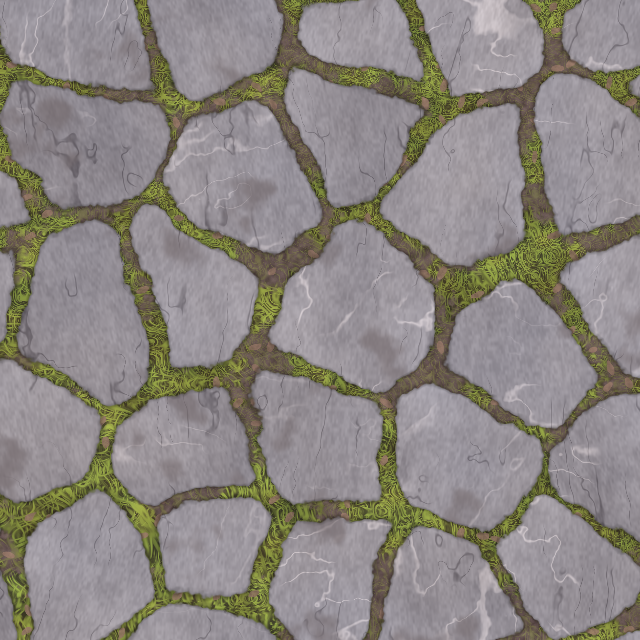
Give the GLSL for this texture, as a three.js fragment shader.

```glsl
// Flagstone paving: rounded, warped Voronoi slabs of grey stone with mossy joints.
// Slabs carry grain, hairline cracks and pale veins; joints mix grass blades,
// bare soil and fallen leaves, all from sine-free hashes and value noise.
varying vec2 vUv;

float hash(vec2 p) {
  vec3 q = fract(vec3(p.xyx) * 0.1031);
  q += dot(q, q.yzx + 33.33);
  return fract((q.x + q.y) * q.z);
}

vec2 hash2(vec2 p) {
  return vec2(hash(p + 17.0), hash(p + 71.0));
}

float noise(vec2 p) {
  vec2 i = floor(p), f = fract(p);
  f = f * f * (3.0 - 2.0 * f);
  return mix(mix(hash(i), hash(i + vec2(1, 0)), f.x),
             mix(hash(i + vec2(0, 1)), hash(i + vec2(1, 1)), f.x), f.y);
}

float fbm(vec2 p) {
  float sum = 0.0, amp = 0.53;
  for (int i = 0; i < 4; i++) {
    sum += amp * noise(p);
    p = mat2(1.6, 1.2, -1.2, 1.6) * p + 13.7;
    amp *= 0.5;
  }
  return sum;
}

vec2 rotate(vec2 p, float a) {
  return vec2(cos(a) * p.x - sin(a) * p.y, sin(a) * p.x + cos(a) * p.y);
}

float smoothMin(float a, float b, float k) {
  float h = max(k - abs(a - b), 0.0) / k;
  return min(a, b) - 0.25 * k * h * h;
}

// Thin line along the middle contour of a noise field
float ridge(vec2 p, float width) {
  return 1.0 - smoothstep(0.0, width, abs(noise(p) - 0.5));
}

vec2 slabCentre(vec2 cell) {
  return cell + 0.5 + 0.8 * (hash2(cell) - 0.5);
}

// Returns the rounded distance to the slab border and the slab's cell
vec3 slabs(vec2 p) {
  vec2 base = floor(p), home = base, toHome = vec2(0.0);
  float nearest = 9.0;
  for (int y = -1; y <= 1; y++) for (int x = -1; x <= 1; x++) {
    vec2 cell = base + vec2(x, y), r = slabCentre(cell) - p;
    if (dot(r, r) < nearest) { nearest = dot(r, r); home = cell; toHome = r; }
  }
  float border = 2.0;
  for (int y = -2; y <= 2; y++) for (int x = -2; x <= 2; x++) {
    if (x == 0 && y == 0) continue;
    vec2 r = slabCentre(home + vec2(x, y)) - p;
    border = smoothMin(border, dot(0.5 * (toHome + r), normalize(r - toHome)), 0.11);
  }
  return vec3(border, home);
}

vec3 stoneColor(vec2 uv, vec2 cell, float inset) {
  float seed = hash(cell + 5.0);
  vec2 q = rotate(uv, (seed - 0.5) * 0.5) + cell * 0.37;
  float tone = 0.52 + 0.3 * (seed - 0.5);
  tone += 1.0 * (fbm(q * vec2(11.0, 8.0)) - 0.5);
  tone += 0.5 * (fbm(q * vec2(95.0, 45.0)) - 0.5);
  tone += 0.45 * (noise(q * vec2(330.0, 150.0)) - 0.5);
  vec3 col = mix(vec3(0.525, 0.505, 0.535), vec3(0.675, 0.655, 0.685), tone);
  col += vec3(0.02, 0.006, -0.015) * (fbm(uv * 7.0 + 40.0) - 0.4);

  // Hairline cracks run roughly upright
  float cracks = ridge(q * vec2(48.0, 5.0) + 2.5 * fbm(q * 14.0), 0.035);
  col -= 0.13 * cracks * smoothstep(0.45, 0.65, noise(q * 17.0 + 9.0));

  // Pale veins cross some slabs in their own direction
  vec2 v = rotate(q, hash(cell + 9.0) * 3.1) * vec2(7.0, 34.0);
  float veins = ridge(v + 1.8 * fbm(q * 18.0), 0.055) * smoothstep(0.45, 0.7, noise(q * 15.0));
  col += vec3(0.16, 0.15, 0.14) * veins * smoothstep(0.35, 0.75, hash(cell + 3.0));

  // Dirty stains and a worn, darker rim
  col = mix(col, vec3(0.45, 0.41, 0.42), 0.6 * smoothstep(0.66, 0.8, fbm(uv * 10.0 + 80.0)));
  return col * mix(0.8, 1.0, smoothstep(0.0, 0.028, inset));
}

vec3 jointColor(vec2 uv, float inset) {
  // Upright and leaning blades, the lightest one on top
  float blade = 0.0;
  for (int i = 0; i < 3; i++) {
    float k = float(i);
    vec2 b = rotate(uv, (k - 1.0) * 0.45 + 0.5 * (noise(uv * 30.0 + k) - 0.5));
    blade = max(blade, noise(b * vec2(270.0, 75.0) + k * 31.0));
  }
  blade = smoothstep(0.32, 1.0, blade);
  vec3 grass = mix(vec3(0.22, 0.22, 0.15), vec3(0.53, 0.6, 0.26), blade);
  grass *= 0.85 + 0.35 * noise(uv * 24.0);
  grass += vec3(0.06, 0.02, 0.0) * noise(uv * 40.0 + 7.0);

  float crumbs = fbm(uv * 110.0);
  vec3 soil = mix(vec3(0.27, 0.21, 0.21), vec3(0.5, 0.42, 0.41), crumbs);
  float bare = smoothstep(0.5, 0.62, fbm(uv * 10.0 + 25.0) + 0.22 * (crumbs - 0.5));
  vec3 col = mix(grass, soil, bare * (1.0 - 0.35 * blade));

  // Scattered dry leaves
  vec2 id = floor(uv * 34.0);
  vec2 leaf = rotate(fract(uv * 34.0) - 0.5 - 0.3 * (hash2(id) - 0.5), hash(id) * 6.3);
  float shape = length(leaf * vec2(2.6, 5.0)) + 0.6 * (noise(uv * 140.0) - 0.5);
  float cover = step(0.72, hash(id + 4.0)) * (1.0 - smoothstep(0.75, 0.95, shape));
  col = mix(col, vec3(0.58, 0.46, 0.4) * (0.75 + 0.4 * crumbs), 0.85 * cover);
  return col * mix(0.72, 1.0, smoothstep(0.0, 0.03, -inset));
}

void main() {
  vec2 uv = vUv;
  vec2 bend = vec2(fbm(uv * 6.0), fbm(uv * 6.0 + 50.0)) - 0.5;
  vec3 slab = slabs((uv + 0.07 * bend) * 4.7 + 3.0);
  float gap = 0.025 + 0.075 * noise(uv * 7.0 + 11.0);
  float rough = 0.06 * (fbm(uv * 32.0) - 0.5) + 0.018 * (noise(uv * 170.0) - 0.5);
  float inset = slab.x - gap + rough;
  vec3 col = mix(jointColor(uv, inset), stoneColor(uv, slab.yz, inset),
                 smoothstep(-0.008, 0.008, inset));
  gl_FragColor = vec4(col, 1.0);
}
```
